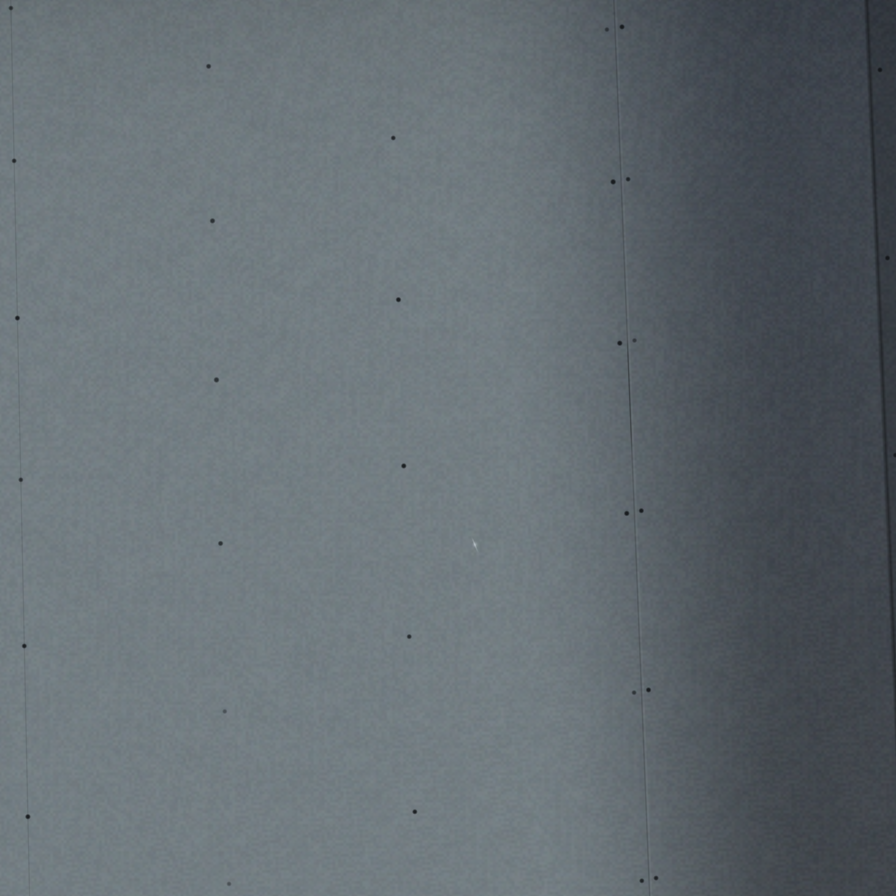
Reproduce this texture procedurally as a Shadertoy shader.

```glsl
// A brushed grey metal panel falling into shadow on the right, with slanting
// columns of small rivets and thin seams. Rivet rows spread apart downwards;
// value noise adds grain and mottling, and a hash varies the rivet wear.

float hash(vec2 p) {
    return fract(sin(dot(p, vec2(127.1, 311.7))) * 43758.5453);
}

float valueNoise(vec2 p) {
    vec2 cell = floor(p), f = fract(p);
    f = f * f * (3.0 - 2.0 * f);
    return mix(mix(hash(cell), hash(cell + vec2(1, 0)), f.x),
               mix(hash(cell + vec2(0, 1)), hash(cell + vec2(1, 1)), f.x), f.y);
}

// Soft coverage of a shape whose distance is dist and half width is radius
float cover(float dist, float radius, float soft) {
    return 1.0 - smoothstep(radius - soft, radius + soft, dist);
}

// Distance across a seam that starts at top and drifts sideways downwards
float seam(vec2 p, float top, float drift) {
    return p.x - top - drift * p.y;
}

void mainImage(out vec4 fragColor, in vec2 fragCoord) {
    vec2 p = fragCoord / iResolution.xy;
    p.y = 1.0 - p.y; // measure downwards from the top edge
    float soft = 0.7 / iResolution.y;

    // Panel lighting: flat grey, shadow on the right, slightly dim at the top
    float shadow = smoothstep(0.49 + 0.11 * p.y, 0.88 + 0.04 * p.y, p.x);
    vec3 color = mix(vec3(0.45, 0.49, 0.51), vec3(0.255, 0.275, 0.297), shadow);
    color *= 1.0 - 0.10 * exp(-p.y * 9.0);
    color += vec3(-0.006, 0.0, 0.012) * shadow * (1.0 - p.y);

    // Mottling and fine grain with a little colour
    float mottle = valueNoise(p * 45.0) + valueNoise(p * 130.0) - 1.0;
    float grain = valueNoise(p * 330.0) - 0.5;
    vec3 tint = vec3(valueNoise(p * 210.0 + 17.0), valueNoise(p * 210.0 + 53.0),
                     valueNoise(p * 210.0 + 91.0)) - 0.5;
    color += 0.010 * mottle + 0.034 * grain + 0.016 * tint;

    // Left and middle seams, the latter worn open over a short stretch
    float leftSeam = abs(seam(p, 0.012, 0.021));
    color *= 1.0 - 0.09 * cover(leftSeam, 0.0008, soft);
    float midSeam = seam(p, 0.685, 0.040);
    float worn = smoothstep(0.37, 0.40, p.y) * (1.0 - smoothstep(0.48, 0.51, p.y));
    color *= 1.0 - (0.13 + 0.17 * worn) * cover(abs(midSeam), 0.0008, soft);
    color += 0.022 * cover(abs(midSeam - 0.0022), 0.0009, soft);

    // Right seam, with the neighbouring panel darker beyond it
    float rightSeam = seam(p, 0.967, 0.042);
    color *= 1.0 - 0.15 * smoothstep(-soft, soft, rightSeam);
    color *= 1.0 - 0.32 * cover(abs(rightSeam), 0.002, 0.002);

    // Rivet columns: x at the top, sideways drift, first row, row spacing
    vec4 columns[6] = vec4[6](
        vec4(0.012, 0.021, 0.009, 0.168), vec4(0.231, 0.025, 0.074, 0.170),
        vec4(0.434, 0.032, 0.154, 0.178), vec4(0.676, 0.041, 0.033, 0.165),
        vec4(0.693, 0.040, 0.030, 0.165), vec4(0.979, 0.040, 0.078, 0.205));
    for (int c = 0; c < 6; c++) {
        vec4 column = columns[c];
        float spread = c < 3 ? 0.0025 : 0.005;
        for (int r = 0; r < 6; r++) {
            float row = float(r);
            float wear = hash(vec2(float(c) + 3.0, row));
            float y = column.z + row * (column.w + row * spread);
            vec2 rivet = vec2(column.x + column.y * y, y);
            float strength = mix(0.5, 0.88, smoothstep(0.0, 0.35, wear));
            if (c == 1) strength *= 0.8;
            float dot = cover(length(p - rivet), 0.0021 + 0.0005 * wear, 0.0006 + soft);
            color = mix(color, vec3(0.06, 0.07, 0.08), strength * dot);
        }
    }

    // Small pale nick with a slanting tail
    vec2 nick = p - vec2(0.530, 0.608);
    color += 0.16 * exp(-dot(nick, nick) / 0.000006);
    float tail = abs(nick.x - 0.4 * nick.y);
    color += 0.10 * cover(tail, 0.0009, soft) * cover(abs(nick.y), 0.006, 0.004);

    fragColor = vec4(clamp(color, 0.0, 1.0), 1.0);
}
```
